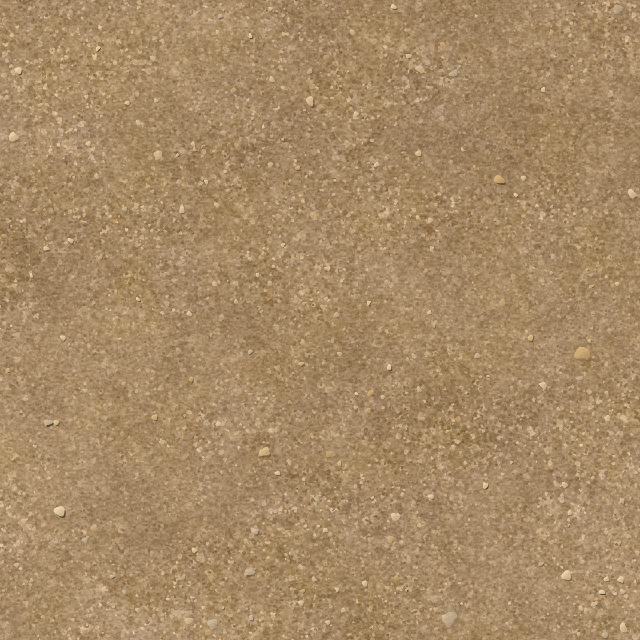
Give the GLSL for this texture, as a WebGL 1 fragment shader.

```glsl
precision highp float;
// Dry sandy soil: a softly mottled ground covered by layers of scattered,
// irregular grains from coarse to fine, then sparse pale pebbles that are
// lit from the upper left and cast small shadows to the lower right.

uniform vec2 u_resolution;

const vec3 SOIL = vec3(0.658, 0.546, 0.402);
const vec3 CREAM = vec3(0.90, 0.81, 0.64);
const vec3 OCHRE = vec3(0.84, 0.68, 0.44);
const vec3 PALE_GREY = vec3(0.78, 0.71, 0.62);
const vec3 SHADOW = vec3(0.25, 0.20, 0.13);
const vec2 LIGHT_DIR = vec2(-0.6, 0.8);
const float EDGE = 0.0009; // edge softness in canvas units

vec3 hash3(vec2 p, float seed) {
  vec3 q = fract(vec3(p.xyx + seed * 7.31) * vec3(0.1031, 0.1030, 0.0973));
  q += dot(q, q.yxz + 33.33);
  return fract((q.xxy + q.yzz) * q.zyx);
}

float valueNoise(vec2 p, float seed) {
  vec2 cell = floor(p);
  vec2 f = fract(p);
  f = f * f * (3.0 - 2.0 * f);
  float low = mix(hash3(cell, seed).x, hash3(cell + vec2(1.0, 0.0), seed).x, f.x);
  float high = mix(hash3(cell + vec2(0.0, 1.0), seed).x, hash3(cell + 1.0, seed).x, f.x);
  return mix(low, high, f.y);
}

float fbm(vec2 p, float seed) {
  float sum = 0.0;
  float gain = 0.5;
  for (int i = 0; i < 4; i++) {
    sum += gain * valueNoise(p, seed + float(i));
    p = mat2(1.6, 1.2, -1.2, 1.6) * p;
    gain *= 0.5;
  }
  return sum / 0.9375;
}

// Distance from the centre of a stretched, lumpy stone
float stoneDistance(vec2 d, vec3 rnd) {
  float turn = rnd.x * 6.2832;
  float c = cos(turn);
  float s = sin(turn);
  d = mat2(c, s, -s, c) * d;
  d.y *= 1.0 + 0.6 * rnd.y;
  float boxy = max(abs(d.x), abs(d.y)) * 1.12;
  float wobble = 1.0 + 0.12 * sin(3.0 * atan(d.y, d.x + 1e-5) + rnd.z * 6.2832);
  return mix(length(d), boxy, 0.6 * rnd.z) * wobble;
}

float disc(float dist, float radius, float edge) {
  return 1.0 - smoothstep(radius - edge, radius + edge, dist);
}

// One layer of flat grains, each shifting the soil in tone and warmth
vec3 addGrains(vec3 color, vec3 ground, vec2 uv, float cells, float share, float contrast, float seed) {
  vec2 p = uv * cells;
  vec2 home = floor(p);
  for (int y = -1; y <= 1; y++) {
    for (int x = -1; x <= 1; x++) {
      vec2 cell = home + vec2(float(x), float(y));
      vec3 place = hash3(cell, seed);
      vec3 shape = hash3(cell, seed + 3.0);
      vec3 tint = hash3(cell, seed + 6.0);
      float dist = stoneDistance(p - cell - 0.1 - 0.8 * place.xy, shape);
      float mask = disc(dist, mix(0.28, 0.62, tint.z), EDGE * cells);
      float tone = contrast * (1.6 * tint.x * tint.x - 0.52);
      vec3 warmth = vec3(0.15, 0.0, -0.35) * (tint.y - 0.5) * contrast;
      color = mix(color, ground + tone + warmth, mask * step(place.z, share));
    }
  }
  return color;
}

// One layer of rounded pebbles with a lit side and a cast shadow
vec3 addPebbles(vec3 color, vec2 uv, float cells, float share, float radius, float seed) {
  vec2 p = uv * cells;
  vec2 home = floor(p);
  for (int y = -1; y <= 1; y++) {
    for (int x = -1; x <= 1; x++) {
      vec2 cell = home + vec2(float(x), float(y));
      vec3 place = hash3(cell, seed);
      vec3 shape = hash3(cell, seed + 3.0);
      vec3 kind = hash3(cell, seed + 6.0);
      float size = radius * cells * mix(0.55, 1.15, kind.x);
      float edge = EDGE * cells;
      vec2 d = p - cell - 0.2 - 0.6 * place.xy;
      float present = step(place.z, share);
      float shade = disc(stoneDistance(d + LIGHT_DIR * size * 0.55, shape), size * 0.85, edge * 1.6);
      color = mix(color, SHADOW, shade * present * 0.85 * kind.z * kind.z);
      vec3 stone = mix(CREAM, OCHRE, smoothstep(0.5, 0.95, kind.y));
      stone = mix(stone, PALE_GREY, step(0.75, shape.x) * 0.8);
      stone *= 0.97 + 0.11 * clamp(dot(d, LIGHT_DIR) / size, -1.0, 1.0);
      float mask = disc(stoneDistance(d, shape), size, edge);
      color = mix(color, stone, mask * present * mix(0.6, 1.0, kind.z));
    }
  }
  return color;
}

void main() {
  vec2 uv = gl_FragCoord.xy / u_resolution.y;
  // Broad mottling, mid-sized clumps and patches of rougher soil
  float broad = fbm(uv * vec2(3.5, 5.0), 1.0) - 0.5;
  float clumps = fbm(uv * vec2(22.0, 28.0), 15.0) - 0.5;
  float rough = mix(0.75, 1.25, smoothstep(0.3, 0.7, fbm(uv * 9.0, 11.0)));
  float hue = fbm(uv * 14.0, 21.0) - 0.5;
  vec3 ground = SOIL + 0.12 * broad + 0.075 * clumps + vec3(0.005, 0.0, -0.05) * hue;
  // Grains from coarse to fine
  vec3 color = addGrains(ground, ground, uv, 75.0, 0.65, 0.085 * rough, 31.0);
  color = addGrains(color, ground, uv, 120.0, 0.50, 0.120 * rough, 43.0);
  color = addGrains(color, ground, uv, 200.0, 0.32, 0.150 * rough, 57.0);
  // Fine dust, slightly drawn out sideways
  color += 0.105 * (valueNoise(uv * vec2(210.0, 340.0), 71.0) - 0.5);
  color += 0.085 * (valueNoise(uv * 480.0, 73.0) - 0.5);
  // Pebbles from small to large
  color = addPebbles(color, uv, 48.0, 0.07 * rough, 0.0044, 83.0);
  color = addPebbles(color, uv, 22.0, 0.10 * rough, 0.0070, 97.0);
  color = addPebbles(color, uv, 8.0, 0.06, 0.0135, 109.0);
  gl_FragColor = vec4(color, 1.0);
}
```
